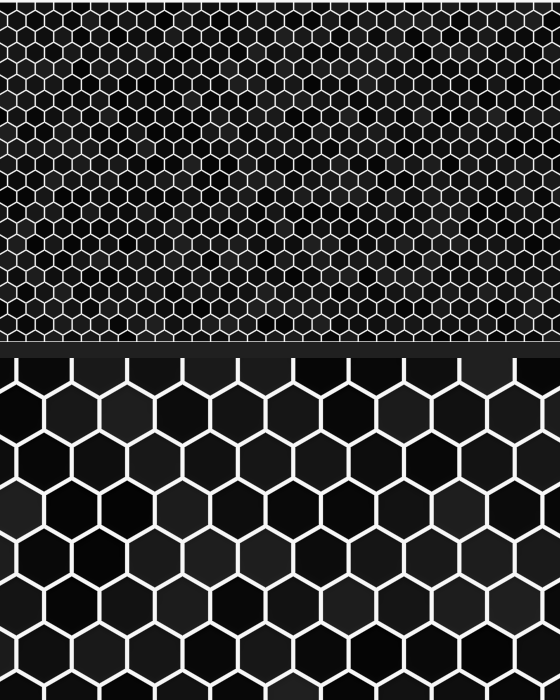
Top: the whole. Bottom: its middle third, enlarged.
Give the GLSL for this pattern, as a Shadertoy shader.

```glsl
// Honeycomb of near-black hexagonal tiles with thin white joints.
#define COLUMNS 30.34             // tiles across the canvas
#define ORIGIN vec2(0.409, 0.947) // centre of one tile, in tile widths
#define JOINT_WIDTH 0.076         // in tile widths
#define JOINT_COLOR vec3(0.97)
#define TILE_DARK 0.015
#define TILE_LIGHT 0.125
#define BEVEL 0.015               // faint shading towards tile edges
#define TOP_BAND 0.0075           // white borders, in canvas heights
#define BOTTOM_BAND 0.002

const vec2 LATTICE = vec2(1.0, 1.7320508);

float hash(vec2 cell) {
    vec3 p = fract(cell.xyx * vec3(0.1031, 0.1030, 0.0973));
    p += dot(p, p.yzx + 33.33);
    return fract((p.x + p.y) * p.z);
}

// Offset from the nearest tile centre (xy) and that tile's id (zw).
vec4 hexTile(vec2 p) {
    vec2 evenId = floor(p / LATTICE + 0.5);
    vec2 oddId = floor(p / LATTICE) + 0.5;
    vec2 a = p - evenId * LATTICE;
    vec2 b = p - oddId * LATTICE;
    return dot(a, a) < dot(b, b) ? vec4(a, evenId) : vec4(b, oddId);
}

// Distance inward from the border of a pointy-top hexagon of width 1.
float hexInset(vec2 p) {
    p = abs(p);
    return 0.5 - max(p.x, dot(p, 0.5 * LATTICE));
}

void mainImage(out vec4 fragColor, in vec2 fragCoord) {
    float pixel = COLUMNS / iResolution.x;
    vec4 tile = hexTile(fragCoord * pixel - ORIGIN);
    float inset = hexInset(tile.xy);

    // Tile tone, with a slight bevel lit from below
    float tone = mix(TILE_DARK, TILE_LIGHT, hash(tile.zw * 2.0 + 71.0));
    float rim = 1.0 - smoothstep(0.04, 0.16, inset);
    tone -= BEVEL * rim * tile.y * 2.0;
    vec3 color = vec3(max(tone, 0.0));

    // Joints
    float halfJoint = 0.5 * JOINT_WIDTH;
    float joint = 1.0 - smoothstep(halfJoint - 0.75 * pixel, halfJoint + 0.75 * pixel, inset);
    color = mix(color, JOINT_COLOR, joint);

    // White bands along the top and bottom
    float fromTop = iResolution.y - fragCoord.y;
    float topBand = clamp(TOP_BAND * iResolution.y - fromTop + 0.5, 0.0, 1.0);
    float bottomBand = clamp(BOTTOM_BAND * iResolution.y - fragCoord.y + 0.5, 0.0, 1.0);
    color = mix(color, JOINT_COLOR, max(topBand, bottomBand));

    fragColor = vec4(color, 1.0);
}
```
